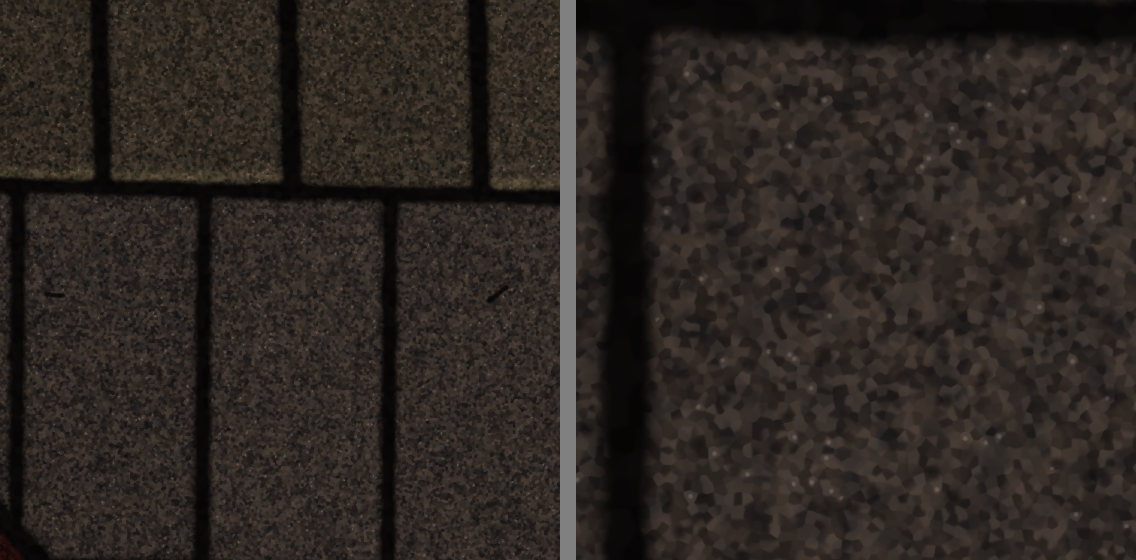
Left, the full canvas; right, a detail of the centre.
Reproduce this texture procedurally as a WebGL 2 fragment shader.

```glsl
#version 300 es
precision highp float;

uniform vec2 u_resolution;
out vec4 outColor;

#define ROW_HEIGHT 0.672
#define ROW_LINE 0.666
#define ROW_SLOPE 0.021
#define PITCH_UPPER 0.338
#define PITCH_LOWER 0.332
#define JOINT_HALF 0.0125
#define CORNER 0.012
#define GRAIN_SCALE 185.0
#define GRAIN_DEPTH 0.145
#define PIT_SCALE 48.0
#define LIP_GLOW 0.13
#define BRICK_TONE 0.195

const vec3 JOINT_COLOR = vec3(0.034, 0.027, 0.026);
const vec3 STONE_TINT = vec3(1.0, 0.865, 0.755);
const vec3 LIP_TINT = vec3(1.0, 0.90, 0.55);
const vec3 RED_CORNER = vec3(0.12, 0.045, 0.04);

vec2 hash2(vec2 p) {
    vec3 q = fract(p.xyx * vec3(0.1031, 0.1030, 0.0973));
    q += dot(q, q.yzx + 33.33);
    return fract((q.xx + q.yz) * q.zy);
}

// Cellular noise: x smooth cell value, y nearest distance, z nearest cell value
vec3 cells(vec2 p) {
    vec2 base = floor(p);
    float total = 0.0, weights = 0.0, nearest = 9.0, id = 0.0;
    for (int j = -1; j <= 1; j++) {
        for (int i = -1; i <= 1; i++) {
            vec2 cell = base + vec2(i, j);
            float value = hash2(cell + 71.7).x;
            float d = length(cell + hash2(cell) - p);
            float w = exp(-9.0 * d * d);
            total += w * value;
            weights += w;
            if (d < nearest) { nearest = d; id = value; }
        }
    }
    return vec3(total / weights, nearest, id);
}

// Layered sines for broad stains and wavering edges
float waves(vec2 p) {
    float sum = 0.0, amp = 0.5;
    for (int i = 0; i < 4; i++) {
        sum += amp * sin(p.x + 1.7 * sin(p.y)) * cos(p.y * 0.9 + sin(p.x * 0.7));
        p = mat2(1.5, 1.1, -1.1, 1.5) * p + 2.3;
        amp *= 0.6;
    }
    return sum;
}

float roundBox(vec2 p, vec2 halfSize, float r) {
    vec2 q = abs(p) - halfSize + r;
    return length(max(q, 0.0)) + min(max(q.x, q.y), 0.0) - r;
}

float segment(vec2 p, vec2 a, vec2 b) {
    vec2 along = b - a;
    return length(p - a - along * clamp(dot(p - a, along) / dot(along, along), 0.0, 1.0));
}

void main() {
    vec2 uv = gl_FragCoord.xy / u_resolution;
    float px = 1.0 / min(u_resolution.x, u_resolution.y);
    float soft = max(0.0055, px);

    // Staggered rows, each slightly tilted
    float v = uv.y + ROW_SLOPE * uv.x - ROW_LINE;
    float row = floor(v / ROW_HEIGHT);
    bool upper = row >= 0.0;
    float pitch = upper ? PITCH_UPPER : PITCH_LOWER;
    float x = upper ? uv.x - 0.184 + 0.024 * v : uv.x - 0.033 - 0.007 * v;
    float column = floor(x / pitch);
    vec2 local = vec2(x - (column + 0.5) * pitch, v - (row + 0.5) * ROW_HEIGHT);

    // Brick outline with worn edges
    vec2 gap = vec2(upper ? 0.0155 : JOINT_HALF, upper ? 0.015 : 0.0105);
    float worn = 0.0035 * waves(uv * vec2(24.0, 31.0) + row * 5.0)
               + 0.0016 * waves(uv * 95.0);
    float edge = roundBox(local, 0.5 * vec2(pitch, ROW_HEIGHT) - gap, CORNER) + worn;

    // Diagonal cut in the lower left
    float cut = dot(uv - vec2(0.0, 0.096), normalize(vec2(1.0, 0.88)));
    edge = max(edge, 0.008 - cut + worn);
    float brick = 1.0 - smoothstep(-soft, soft, edge);

    // Stone tone, stains and grain
    vec3 fine = cells(uv * GRAIN_SCALE);
    vec3 coarse = cells(uv * GRAIN_SCALE * 0.43 + 19.0);
    float stain = waves(uv * 13.0 + 4.0);
    float tone = BRICK_TONE + 0.014 * (hash2(vec2(column, row) + 9.0).x - 0.5);
    tone += 0.010 * stain + 0.012 * (uv.x - 0.5);
    tone += GRAIN_DEPTH * (fine.x - 0.5) + 0.06 * (coarse.x - 0.5);
    vec3 color = tone * STONE_TINT;
    color += vec3(0.012, -0.002, -0.012) * (coarse.z - 0.5);
    color += (upper ? vec3(0.002, 0.001, -0.010) : vec3(0.0, -0.002, 0.004));

    // Dark pits and sparse pale specks
    vec3 pit = cells(uv * PIT_SCALE + 3.0);
    float pitMask = step(0.72, pit.z) * (1.0 - smoothstep(0.06, 0.30, pit.y));
    color *= 1.0 - 0.42 * pitMask * (0.6 + 0.4 * fine.z);
    float speck = step(0.985, fine.z) * (1.0 - smoothstep(0.1, 0.4, fine.y));
    color += 0.11 * speck;

    // Dim rim and bright chipped lip above the long joint
    color *= 1.0 - 0.25 * smoothstep(-0.014, 0.0, edge);
    float lip = smoothstep(0.010, 0.021, v) * (1.0 - smoothstep(0.026, 0.046, v));
    float lipAmount = 0.55 + 0.45 * cos(2.1 * (column + 0.5));
    float streak = cells(uv * vec2(75.0, 130.0)).x;
    color += LIP_GLOW * lip * lipAmount * (0.35 + 0.8 * streak) * LIP_TINT;

    // Two short scratches
    float scratch = min(segment(uv, vec2(0.084, 0.474), vec2(0.112, 0.472)),
                        segment(uv, vec2(0.874, 0.463), vec2(0.904, 0.487)));
    color *= 1.0 - 0.72 * (1.0 - smoothstep(0.002, 0.007, scratch + worn * 0.5));

    // Joints with faint grit, and the red stone past the cut
    vec3 joint = JOINT_COLOR * (0.65 + 0.7 * coarse.x);
    float red = 1.0 - smoothstep(-soft, soft, cut + 0.030);
    joint = mix(joint, RED_CORNER * (0.6 + 0.8 * fine.x), red);
    outColor = vec4(max(mix(joint, color, brick), 0.0), 1.0);
}
```
